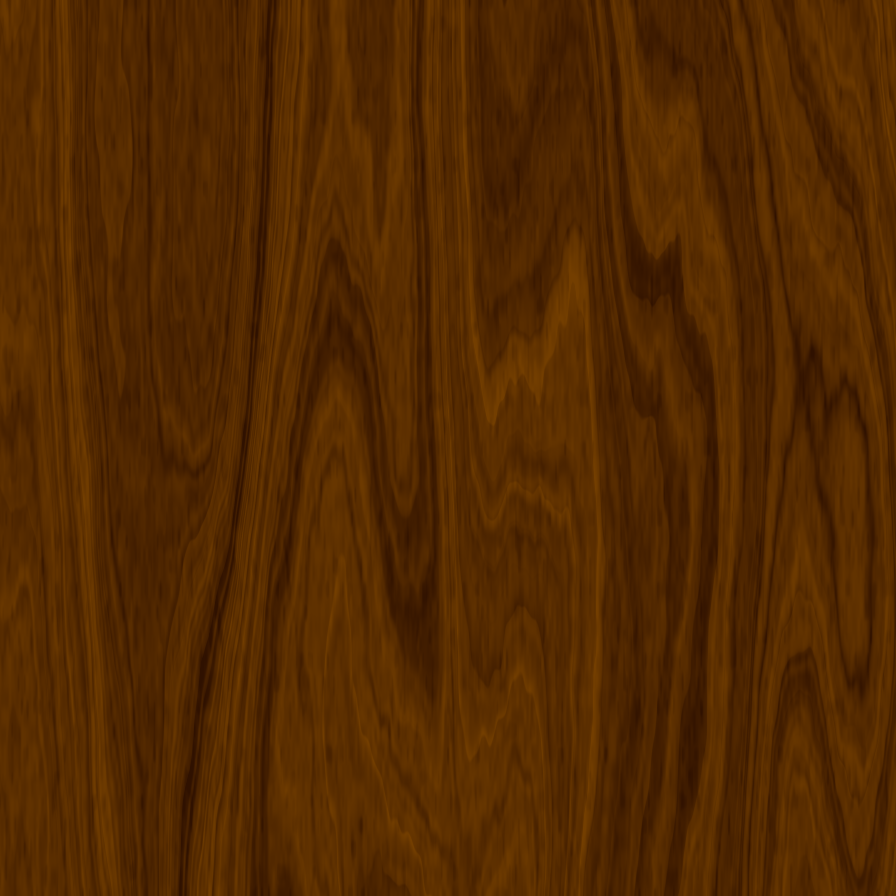
A WebGL 1 fragment shader for this texture:

```glsl
precision highp float;
// Dark walnut veneer with upright grain, cathedral peaks and long eyes.
// Growth rings are irregular bands along the contours of a stretched noise
// field; short fibres and dark pores are laid over them.

uniform vec2 u_resolution;

#define FIGURE_SCALE vec2(6.0, 0.75)  // eyes and peaks per canvas, x and y
#define RING_DRIFT 4.8                // steady ring count from left to right
#define RING_DENSITY 6.0              // broadest bands per field unit
#define RING_CONTRAST 1.3
#define STREAK_DENSITY 13.0           // hard-edged rings per field unit
#define STREAK_CONTRAST 0.5
#define RAGGEDNESS 0.085              // zigzag on the tips of the peaks
#define FIBRE_CONTRAST 0.5
#define PORE_DEPTH 0.25
#define MEAN_TONE 0.52
#define DARK_WOOD vec3(0.25, 0.11, 0.0)
#define LIGHT_WOOD vec3(0.40, 0.21, 0.0)

const int SAMPLES = 3;

float hash(vec2 p) {
  vec3 q = fract(p.xyx * 0.1031);
  q += dot(q, q.yzx + 33.33);
  return fract((q.x + q.y) * q.z);
}

vec2 fade(vec2 f) {
  return f * f * f * (f * (f * 6.0 - 15.0) + 10.0);
}

// Smooth random values in 0..1
float valueNoise(vec2 p) {
  vec2 i = floor(p), w = fade(fract(p));
  return mix(mix(hash(i), hash(i + vec2(1, 0)), w.x),
             mix(hash(i + vec2(0, 1)), hash(i + vec2(1, 1)), w.x), w.y);
}

float slope(vec2 cell, vec2 offset) {
  vec2 gradient = vec2(hash(cell), hash(cell + vec2(57, 113))) * 2.0 - 1.0;
  return dot(gradient, offset);
}

// Signed noise with rounded hills, free of grid plateaus
float gradientNoise(vec2 p) {
  vec2 i = floor(p), f = fract(p), w = fade(f);
  vec2 e = vec2(1, 0);
  return mix(mix(slope(i, f), slope(i + e, f - e), w.x),
             mix(slope(i + e.yx, f - e.yx), slope(i + 1.0, f - 1.0), w.x), w.y);
}

// Age of the wood at a point: its contours are the growth rings
float ringField(vec2 p) {
  float field = RING_DRIFT * p.x;
  field += 1.9 * gradientNoise(p * FIGURE_SCALE + vec2(11, 4.3));
  field += 0.3 * gradientNoise(p * FIGURE_SCALE * vec2(2.1, 1.9) + vec2(37, 19));
  field += RAGGEDNESS * gradientNoise(p * vec2(36, 5) + 71.0);
  field += 0.35 * RAGGEDNESS * gradientNoise(p * vec2(100, 14) + 23.0);
  return field;
}

// Soft bands of several widths, centred on zero
float ringBands(float field) {
  float sum = 0.0, amplitude = 0.36, density = RING_DENSITY;
  for (int octave = 0; octave < 4; octave++) {
    float x = field * density + 40.0;
    float i = floor(x), row = float(octave) * 17.0 + 5.0;
    float value = mix(hash(vec2(i, row)), hash(vec2(i + 1.0, row)),
                      smoothstep(0.0, 1.0, fract(x)));
    sum += amplitude * (value - 0.5);
    density *= 2.03;
  }
  return sum;
}

// Rings that start abruptly and fade out, light or dark
float ringStreaks(float field) {
  float x = field * STREAK_DENSITY + 60.0, f = fract(x);
  float strength = hash(vec2(floor(x), 91.0)) * 2.0 - 1.0;
  return strength * smoothstep(0.0, 0.08, f) * (1.0 - f);
}

// Short upright fibres with scattered dark pores
float fibres(vec2 p) {
  float fine = valueNoise(p * vec2(360, 50) + 7.0);
  float coarse = valueNoise(p * vec2(150, 16) + 131.0);
  float pore = smoothstep(0.68, 0.98, valueNoise(p * vec2(290, 38) + 57.0));
  return FIBRE_CONTRAST * (0.65 * fine + 0.35 * coarse - 0.5) - PORE_DEPTH * pore;
}

float woodTone(vec2 p) {
  float field = ringField(p);
  return MEAN_TONE + RING_CONTRAST * ringBands(field)
       + STREAK_CONTRAST * ringStreaks(field) + fibres(p);
}

void main() {
  // Average across the grain to smooth the thinnest rings
  float tone = 0.0;
  for (int s = 0; s < SAMPLES; s++) {
    float shift = (float(s) + 0.5) / float(SAMPLES) - 0.5;
    tone += woodTone((gl_FragCoord.xy + vec2(shift, 0)) / u_resolution.y);
  }
  tone = clamp(tone / float(SAMPLES), -0.45, 1.35);
  gl_FragColor = vec4(mix(DARK_WOOD, LIGHT_WOOD, tone), 1.0);
}
```
